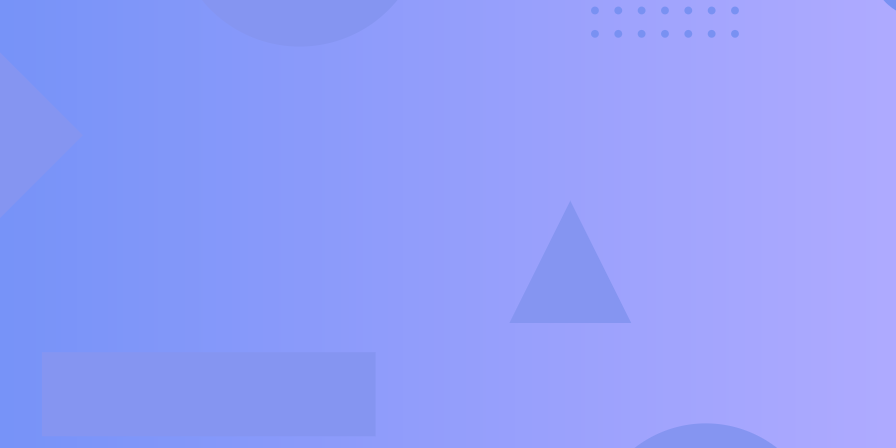
Write a Shadertoy shader that draws this background.

```glsl
const vec3 LEFT_BLUE = vec3(0.465, 0.575, 0.973);
const vec3 MID_PERIWINKLE = vec3(0.578, 0.618, 0.985);
const vec3 RIGHT_LILAC = vec3(0.685, 0.668, 1.0);
const vec3 SHAPE_COLOR = vec3(0.522, 0.584, 0.945);
const vec3 CORNER_COLOR = vec3(0.475, 0.57, 0.95);

// Positions and sizes in canvas heights; circles are (x, y, radius)
const vec3 TOP_CIRCLE = vec3(0.669, 1.177, 0.281);
const vec3 BOTTOM_CIRCLE = vec3(1.5755, -0.203, 0.258);
const vec3 CORNER_CIRCLE = vec3(2.057, 1.073, 0.112);
const vec2 DIAMOND_CENTER = vec2(0.0, 0.698);
const float DIAMOND_RADIUS = 0.185;
const vec2 BAR_CENTER = vec2(0.466, 0.120);
const vec2 BAR_HALF_SIZE = vec2(0.3724, 0.0938);
const vec2 TRIANGLE_APEX = vec2(1.273, 0.552);
const vec2 TRIANGLE_SIZE = vec2(0.136, 0.273); // half base, height
const vec2 DOT_ORIGIN = vec2(1.328, 0.9245);
const vec2 DOT_LAST_CELL = vec2(6.0, 1.0);
const float DOT_SPACING = 0.0521;
const float DOT_RADIUS = 0.0087;

float circleDistance(vec2 p, vec3 circle) {
    return length(p - circle.xy) - circle.z;
}

float boxDistance(vec2 p, vec2 halfSize) {
    vec2 d = abs(p) - halfSize;
    return length(max(d, 0.0)) + min(max(d.x, d.y), 0.0);
}

float diamondDistance(vec2 p, float radius) {
    return (abs(p.x) + abs(p.y) - radius) * 0.70711;
}

// Isosceles triangle with its apex at the origin, pointing up
float triangleDistance(vec2 p, vec2 size) {
    float side = dot(vec2(abs(p.x), p.y), normalize(size.yx));
    return max(side, -p.y - size.y);
}

// Repeated dots, clamped to a finite grid
float dotGridDistance(vec2 p) {
    vec2 q = p - DOT_ORIGIN;
    vec2 cell = clamp(round(q / DOT_SPACING), vec2(0.0), DOT_LAST_CELL);
    return length(q - cell * DOT_SPACING) - DOT_RADIUS;
}

float coverage(float dist, float pixel) {
    return clamp(0.5 - dist / pixel, 0.0, 1.0);
}

void mainImage(out vec4 fragColor, in vec2 fragCoord) {
    float pixel = 1.0 / iResolution.y;
    vec2 p = fragCoord * pixel;

    // Horizontal three-stop gradient
    float t = 2.0 * fragCoord.x / iResolution.x;
    vec3 color = mix(LEFT_BLUE, MID_PERIWINKLE, min(t, 1.0));
    color = mix(color, RIGHT_LILAC, max(t - 1.0, 0.0));

    // Flat shapes sharing one colour
    float shapes = circleDistance(p, TOP_CIRCLE);
    shapes = min(shapes, circleDistance(p, BOTTOM_CIRCLE));
    shapes = min(shapes, diamondDistance(p - DIAMOND_CENTER, DIAMOND_RADIUS));
    shapes = min(shapes, boxDistance(p - BAR_CENTER, BAR_HALF_SIZE));
    shapes = min(shapes, triangleDistance(p - TRIANGLE_APEX, TRIANGLE_SIZE));
    color = mix(color, SHAPE_COLOR, coverage(shapes, pixel));

    // Deeper blue accents
    float accents = min(dotGridDistance(p), circleDistance(p, CORNER_CIRCLE));
    color = mix(color, CORNER_COLOR, coverage(accents, pixel));

    fragColor = vec4(color, 1.0);
}
```
